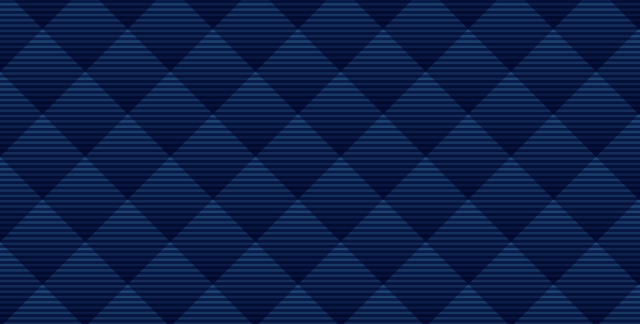
Write a Shadertoy shader that draws this pattern.

```glsl
// Lengths are fractions of the canvas height
const float PERIOD = 0.2628;               // diamond width and height
const vec2 APEX = vec2(0.1314, 0.9128);    // top corner of one diamond
const float STRIPES = 16.0;                // stripes per diamond height
const float STRIPE_PHASE = 0.5;
const float STRIPE_MEAN = 0.45;

// Each colour runs from the bottom corner to the top corner
const vec3 GROOVE_LOW = vec3(0.000, 0.025, 0.165);
const vec3 GROOVE_HIGH = vec3(0.035, 0.125, 0.315);
const vec3 RIDGE_LOW = vec3(0.020, 0.055, 0.215);
const vec3 RIDGE_HIGH = vec3(0.135, 0.295, 0.475);

// Rising ramp whose drop is softened over the given width
float softSaw(float x, float width) {
    float f = fract(x);
    return min(f, (1.0 - f) / width);
}

// Height inside the diamond: 0 at the bottom corner, 1 at the top
float diamondHeight(vec2 q, float pixel) {
    float width = clamp(1.5 * pixel, 0.0001, 1.0);
    return 0.5 * (softSaw(q.y + q.x, width) + softSaw(q.y - q.x, width));
}

// Horizontal ridges, fading to their mean when too fine to resolve
float ridges(float y, float pixel) {
    float wave = cos(6.2831853 * (y * STRIPES + STRIPE_PHASE));
    float ridge = smoothstep(-0.55, 0.85, wave);
    return mix(ridge, STRIPE_MEAN, smoothstep(0.3, 0.8, pixel * STRIPES));
}

void mainImage(out vec4 fragColor, in vec2 fragCoord) {
    vec2 p = fragCoord / iResolution.y;
    vec2 q = (p - APEX) / PERIOD;
    float pixel = 1.0 / (iResolution.y * PERIOD);

    // Shade every diamond, then lay the ridges across it
    float height = diamondHeight(q, pixel);
    vec3 groove = mix(GROOVE_LOW, GROOVE_HIGH, height);
    vec3 ridge = mix(RIDGE_LOW, RIDGE_HIGH, height);
    fragColor = vec4(mix(groove, ridge, ridges(q.y, pixel)), 1.0);
}
```
